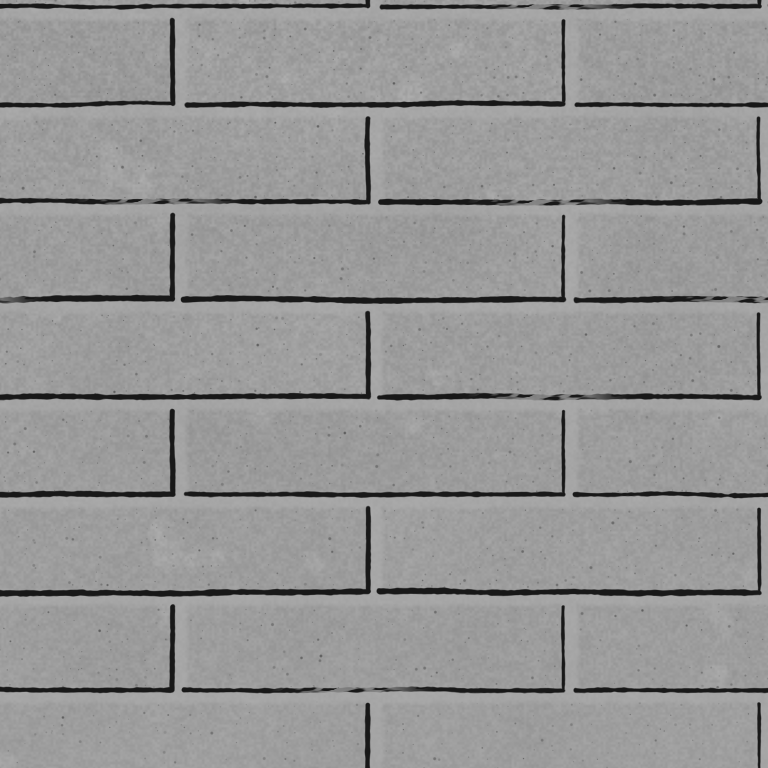
Give the GLSL for this texture, as a Shadertoy shader.

```glsl
// Grey running-bond brick wall with dark, hand-worn shadow lines and fine pores.

const vec2 BRICK = vec2(0.509, 0.1271);       // repeat width and course height
const vec2 ORIGIN = vec2(0.2245, 0.0085);     // first joint, measured from the top left
const float INSET = 0.006;                    // shadow line to cell border
const vec3 FACE = vec3(0.612);
const vec3 MORTAR = vec3(0.648);
const vec3 SHADOW = vec3(0.095);
const vec3 PORE = vec3(0.34);

float hash(vec2 p) {
    vec3 q = fract(vec3(p.xyx) * 0.1031);
    q += dot(q, q.yzx + 33.33);
    return fract((q.x + q.y) * q.z);
}

float noise(vec2 p) {
    vec2 i = floor(p), f = fract(p);
    f = f * f * (3.0 - 2.0 * f);
    return mix(mix(hash(i), hash(i + vec2(1, 0)), f.x),
               mix(hash(i + vec2(0, 1)), hash(i + vec2(1, 1)), f.x), f.y);
}

float fbm(vec2 p) {
    float sum = 0.0, weight = 0.5;
    for (int i = 0; i < 4; i++) {
        sum += weight * noise(p);
        p = p * 2.03 + 17.3;
        weight *= 0.5;
    }
    return sum;
}

float segment(vec2 p, vec2 a, vec2 b) {
    vec2 d = b - a;
    return length(p - a - d * clamp(dot(p - a, d) / dot(d, d), 0.0, 1.0));
}

// Coverage of a line from its distance and half width.
float stroke(float dist, float halfWidth, float soft) {
    return 1.0 - smoothstep(halfWidth - soft, halfWidth + soft, dist);
}

// Sparse round pores, one candidate per grid cell.
float pores(vec2 p, float cells, float chance, float soft) {
    vec2 id = floor(p * cells);
    vec2 center = 0.25 + 0.5 * vec2(hash(id + 3.1), hash(id + 71.7));
    float radius = mix(0.0005, 0.0019, pow(hash(id + 19.4), 3.0));
    float dist = length(fract(p * cells) - center) / cells;
    float strength = mix(0.3, 0.9, hash(id + 43.0));
    return step(hash(id + 7.9), chance) * strength * stroke(dist, radius, soft);
}

// Shadow along the lower and right edges of one brick.
float brickShadow(vec2 local, vec2 id, vec2 p, float soft) {
    vec2 corner = BRICK - INSET;
    float seed = hash(id + 50.0);
    vec2 wobble = vec2(noise(p.yx * vec2(16.0, 2.0) + 9.0),
                       noise(p * vec2(11.0, 2.0) + seed * 40.0)) - 0.5;
    local += wobble * vec2(0.0018, 0.0036);
    float rough = (noise(p * 95.0) - 0.5) * 0.0016 + (noise(p * 230.0) - 0.5) * 0.0008;

    float bedWidth = mix(0.0025, 0.0038, seed);
    float jointWidth = mix(0.0021, 0.0032, mod(id.x, 2.0));
    float start = mix(0.008, 0.014, hash(id + 12.0));
    float bed = stroke(segment(local, vec2(start, corner.y), corner) + rough, bedWidth, soft);
    float joint = stroke(segment(local, vec2(corner.x, 0.013), corner) + rough * 0.6, jointWidth, soft);

    // Some beds are chipped by pale slanted scratches near their middle.
    float worn = step(0.6, hash(id + 81.0));
    float span = smoothstep(0.11, 0.2, local.x) * (1.0 - smoothstep(0.26, 0.34, local.x));
    float scratch = smoothstep(0.48, 0.72, noise(vec2(local.x * 75.0 + local.y * 110.0, local.y * 260.0)));
    bed *= 1.0 - 0.75 * worn * span * scratch;
    return max(bed, joint);
}

void mainImage(out vec4 fragColor, in vec2 fragCoord) {
    vec2 p = fragCoord / iResolution.xy;
    float soft = max(0.0011, 0.75 / iResolution.y);

    // Brick cell, with rows counted downward and alternate rows shifted by half.
    vec2 q = vec2(p.x, 1.0 - p.y) - ORIGIN - INSET;
    float row = floor(q.y / BRICK.y);
    q.x -= 0.5 * BRICK.x * mod(row, 2.0);
    vec2 id = vec2(floor(q.x / BRICK.x), row);
    vec2 local = q - id * BRICK;

    // Soft pale mortar around the brick face.
    vec2 warp = (vec2(noise(p * 45.0), noise(p * 45.0 + 30.0)) - 0.5) * 0.003;
    vec2 inner = min(local - vec2(0.012, 0.010), BRICK - INSET - local) + warp;
    float face = smoothstep(-0.003, 0.006, min(inner.x, inner.y));
    vec3 color = mix(MORTAR, FACE + (hash(id + 5.0) - 0.5) * 0.014, face);

    // Grain, broad stains and rare pale smudges.
    float grain = noise(p * 310.0) - 0.5 + 0.6 * (noise(p * 140.0) - 0.5);
    color += grain * mix(0.022, 0.05, face) * mix(0.75, 1.15, p.y);
    color += (fbm(p * 7.0) - 0.47) * 0.035;
    color += 0.03 * smoothstep(0.66, 0.76, fbm(p * 15.0 + 8.0)) * face;

    // Dark pores, denser toward the top.
    float pitted = pores(p, 52.0, mix(0.18, 0.38, p.y), soft);
    pitted = max(pitted, 0.7 * pores(p + 0.37, 83.0, 0.22, soft));
    color = mix(color, PORE, pitted * face);

    color = mix(color, SHADOW, brickShadow(local, id, p, soft));
    fragColor = vec4(color, 1.0);
}
```
